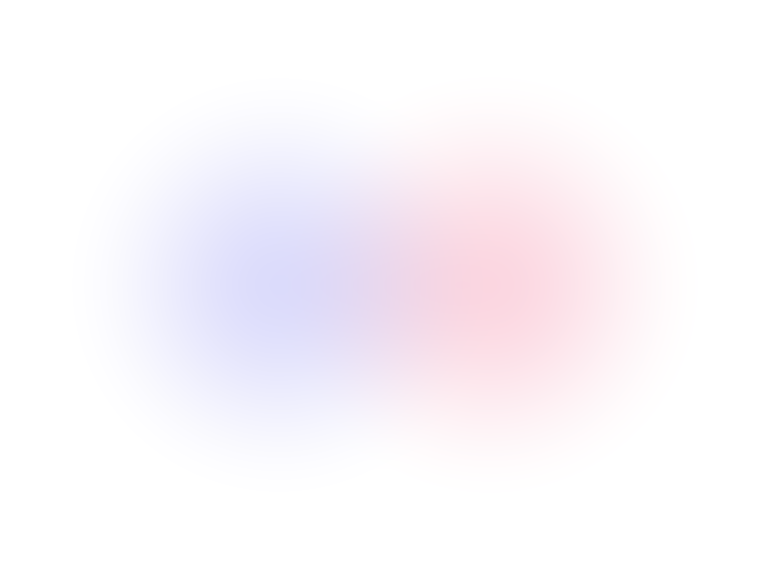
This background is drawn by a WebGL 1 fragment shader. Its source:

```glsl
precision highp float;
// Two soft round glows, periwinkle on the left and rose on the right, on white.
// Each is a smooth radial falloff that tints the paper; the tints multiply,
// so they blend to a pale mauve where they overlap.

uniform vec2 u_resolution;

// Tint of one glow: full colour at its centre, white beyond its radius
vec3 glowTint(vec2 point, vec2 center, float radius, vec3 color) {
  float strength = 1.0 - smoothstep(0.0, radius, distance(point, center));
  return mix(vec3(1.0), color, strength);
}

void main() {
  // Centred coordinates, one unit per canvas height
  vec2 point = (gl_FragCoord.xy - 0.5 * u_resolution) / u_resolution.y;

  vec3 periwinkle = glowTint(point, vec2(-0.184, 0.0), 0.39, vec3(0.86, 0.86, 0.985));
  vec3 rose = glowTint(point, vec2(0.186, 0.0), 0.39, vec3(0.985, 0.84, 0.88));

  gl_FragColor = vec4(periwinkle * rose, 1.0);
}
```
